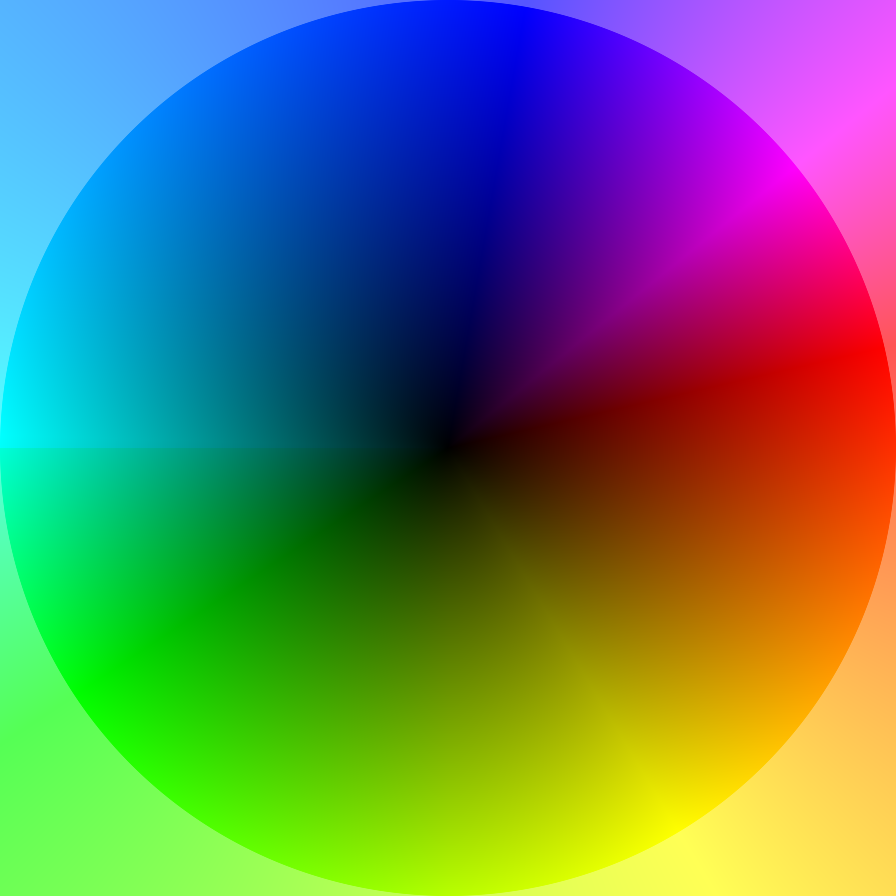
Give the GLSL for this background, as a Shadertoy shader.

```glsl
// Turn angle (degrees) and hue (degrees) at each stop of the wheel
const vec2 hueStops[8] = vec2[8](
    vec2(-180.0, 171.0), vec2(-146.5, 120.0), vec2(-90.0, 77.0), vec2(-59.0, 60.0),
    vec2(13.0, 0.0), vec2(39.0, -60.0), vec2(80.0, -120.0), vec2(180.0, -181.0));

// Piecewise linear hue around the wheel
float wheelHue(float angle) {
    float hue = hueStops[0].y;
    for (int i = 0; i < 7; i++) {
        vec2 a = hueStops[i], b = hueStops[i + 1];
        hue += (b.y - a.y) * clamp((angle - a.x) / (b.x - a.x), 0.0, 1.0);
    }
    return hue;
}

// Fully saturated colour for a hue in degrees
vec3 pureColour(float hue) {
    vec3 ramp = fract(hue / 360.0 + vec3(0.0, 2.0, 1.0) / 3.0);
    return clamp(abs(ramp * 6.0 - 3.0) - 1.0, 0.0, 1.0);
}

void mainImage(out vec4 fragColor, in vec2 fragCoord) {
    float side = min(iResolution.x, iResolution.y);
    vec2 p = (2.0 * fragCoord - iResolution.xy) / side;
    float radius = length(p);
    vec3 pure = pureColour(wheelHue(degrees(atan(p.y, p.x))));

    // Dark centre inside the disc, pale tint outside
    vec3 disc = pure * pow(min(radius, 1.0), 0.9);
    vec3 surround = mix(pure, vec3(1.0), 0.333);

    float pixel = 2.0 / side;
    float outside = smoothstep(1.0 - 0.5 * pixel, 1.0 + 0.5 * pixel, radius);
    fragColor = vec4(mix(disc, surround, outside), 1.0);
}
```
